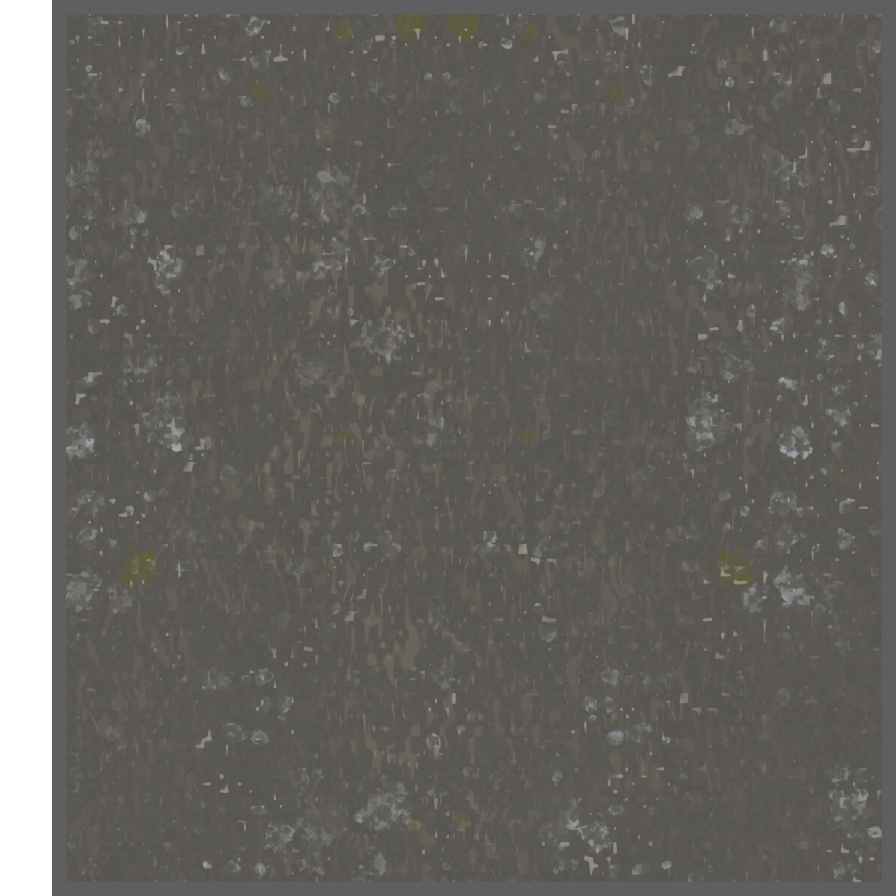
A Shadertoy shader for this texture:

```glsl
float hash(vec2 p) {
    return fract(sin(dot(p, vec2(127.1, 311.7))) * 43758.5);
}

float noise(vec2 p) {
    vec2 cell = floor(p), f = fract(p);
    f = f * f * (3.0 - 2.0 * f);
    float low = mix(hash(cell), hash(cell + vec2(1, 0)), f.x);
    float high = mix(hash(cell + vec2(0, 1)), hash(cell + vec2(1, 1)), f.x);
    return mix(low, high, f.y);
}

float fbm(vec2 p) {
    float sum = 0.0, weight = 0.55;
    for (int i = 0; i < 3; i++) {
        sum += weight * noise(p);
        p = mat2(1.6, 1.2, -1.2, 1.6) * p + 7.3;
        weight *= 0.5;
    }
    return sum;
}

// Scattered round growths with ragged outlines and a brighter rim
float rosettes(vec2 p, float cells, float chance, float seed) {
    vec2 grid = p * cells, cell = floor(grid);
    float ragged = fbm(p * 85.0 + seed) - 0.48;
    float cover = 0.0;
    for (int y = -1; y <= 1; y++) {
        for (int x = -1; x <= 1; x++) {
            vec2 id = cell + vec2(x, y);
            vec2 key = id + seed;
            vec2 center = id + 0.2 + 0.6 * vec2(hash(key), hash(key + 3.7));
            float size = hash(key + 5.3);
            float radius = mix(0.16, 0.52, size * size);
            float dist = length(grid - center) / radius;
            float body = 1.0 - smoothstep(0.7, 1.0, dist + 1.5 * ragged);
            float rim = mix(0.65, 1.0, smoothstep(0.2, 0.8, dist));
            float strength = mix(0.55, 1.0, hash(key + 11.9));
            cover = max(cover, body * rim * strength * step(hash(key + 8.1), chance));
        }
    }
    return cover;
}

// Short, wavy, mostly upright streaks
float barkFlecks(vec2 p, vec2 scale, float threshold) {
    p.x += 0.012 * (noise(p * 28.0) - 0.5);
    return smoothstep(threshold, threshold + 0.2, noise(p * scale));
}

float boxMask(vec2 p, vec2 low, vec2 high, float blur) {
    vec2 d = min(p - low, high - p);
    return smoothstep(-blur, blur, min(d.x, d.y));
}

vec3 bark(vec2 p, float band) {
    vec3 color = vec3(0.352, 0.343, 0.321);
    color += 0.022 * (noise(p * 240.0) - 0.5) + 0.016 * (fbm(p * 9.0) - 0.48);
    float patches = smoothstep(0.3, 0.65, fbm(p * vec2(9.0, 5.0) + 4.0));
    float amount = mix(0.25, 1.0, patches) * mix(0.55, 1.0, band);
    vec3 brown = vec3(0.47, 0.43, 0.385);
    color = mix(color, brown, 0.55 * amount * barkFlecks(p, vec2(170.0, 65.0), 0.62));
    return mix(color, vec3(0.57, 0.54, 0.48), 0.55 * amount * barkFlecks(p + 3.0, vec2(230.0, 75.0), 0.78));
}

vec3 addLichen(vec3 color, vec2 p, float cover) {
    float crumbs = smoothstep(0.42, 0.66, fbm(p * 150.0));
    float bright = smoothstep(0.52, 0.8, noise(p * 70.0 + 9.0));
    vec3 lichen = mix(vec3(0.53, 0.55, 0.55), vec3(0.69, 0.72, 0.76), bright);
    return mix(color, lichen, cover * (0.14 + 0.72 * crumbs));
}

vec3 surface(vec2 p) {
    // The sides repeat as reflections around a central band
    vec2 side = vec2(abs(p.x - 0.488), p.y);
    float sway = 0.06 * (noise(vec2(p.y * 5.0, 2.0)) - 0.5);
    float band = 1.0 - smoothstep(0.04, 0.14, abs(p.x - 0.42 + sway));
    float wings = smoothstep(0.06, 0.17, side.x);
    float clusters = smoothstep(0.4, 0.58, fbm(side * 8.0 + 2.4));
    float colonies = smoothstep(0.34, 0.5, fbm(p * 7.0 + 6.0));

    vec3 color = bark(p, band);
    float olive = rosettes(side + 1.0, 17.0, 0.06, 41.0);
    color = mix(color, vec3(0.41, 0.39, 0.14), 0.75 * olive * mix(0.5, 1.0, noise(p * 130.0)));

    float cover = rosettes(side, 19.0, 0.55, 12.0) * wings * clusters;
    cover = max(cover, 0.75 * band * colonies * rosettes(p, 15.0, 0.6, 23.0));
    float scatter = mix(0.3, 1.0, clusters);
    cover = max(cover, scatter * rosettes(side, 48.0, 0.24, 34.0));
    color = addLichen(color, p, cover);

    // Tiny pale chips
    float chips = smoothstep(0.86, 0.96, noise(p * vec2(150.0, 120.0) + 17.0));
    return mix(color, vec3(0.66, 0.65, 0.61), 0.65 * chips * scatter);
}

void mainImage(out vec4 fragColor, in vec2 fragCoord) {
    vec2 p = fragCoord / iResolution.xy;
    float blur = 0.5 / iResolution.y;
    vec3 white = vec3(1.0);
    vec3 frame = vec3(0.37, 0.373, 0.378);
    float panel = boxMask(p, vec2(0.074, 0.016), vec2(0.984, 0.984), blur);
    vec3 color = mix(white, frame, smoothstep(-blur, blur, p.x - 0.058));
    color = mix(color, surface(p), panel);
    fragColor = vec4(color, 1.0);
}
```
